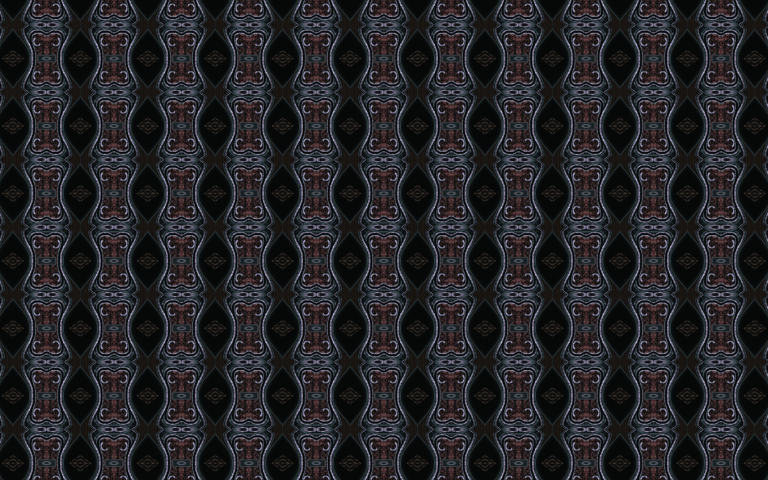
A WebGL 1 fragment shader for this pattern:

```glsl
precision highp float;

// Dark carved bands alternating with black pointed lenses on a square grid.
// Each cell is folded into one mirrored quarter, then built from distance
// contours, scroll arcs, ellipses and a little gradient noise for wear.

uniform vec2 u_resolution;

const float CELL = 0.1405; // cell size as a fraction of canvas height

vec2 gradientAt(vec2 i) {
  float h = fract(sin(dot(i, vec2(127.1, 311.7))) * 43758.5);
  return vec2(cos(6.2832 * h), sin(6.2832 * h));
}

float gradientNoise(vec2 p) {
  vec2 i = floor(p), f = fract(p);
  vec2 u = f * f * (3.0 - 2.0 * f);
  vec2 e = vec2(1.0, 0.0);
  float a = dot(gradientAt(i), f);
  float b = dot(gradientAt(i + e.xy), f - e.xy);
  float c = dot(gradientAt(i + e.yx), f - e.yx);
  float d = dot(gradientAt(i + e.xx), f - e.xx);
  return mix(mix(a, b, u.x), mix(c, d, u.x), u.y);
}

// Antialiased coverage of the region where d is negative
float fill(float d) {
  float px = 0.7 / (u_resolution.y * CELL);
  return 1.0 - smoothstep(-px, px, d);
}

float stroke(float d, float halfWidth) {
  return fill(abs(d) - halfWidth);
}

float ellipse(vec2 p, vec2 r) {
  return (length(p / r) - 1.0) * min(r.x, r.y);
}

// Near-black lens with a teal edge and a streaked diamond, over brown ground
vec3 lensColumn(vec2 p, float grain) {
  vec2 e = vec2(0.5 - p.x, p.y);
  float streak = gradientNoise(e * vec2(40.0, 7.0));
  vec3 color = vec3(0.095, 0.080, 0.068) * (1.0 + 0.7 * streak);

  float taper = 0.5 + 0.5 * cos(3.1416 * min(e.y / 0.45, 1.0));
  float edge = e.x - 0.265 * pow(taper, 0.55);
  vec3 inside = vec3(0.025, 0.030, 0.032);
  inside += vec3(0.03, 0.045, 0.045) * smoothstep(-0.08, 0.0, edge);
  color = mix(color, inside, fill(edge));
  color = mix(color, vec3(0.17, 0.21, 0.22), 0.75 * stroke(edge + 0.01, 0.010));

  float rhomb = e.x / 0.17 + e.y / 0.13;
  float hatch = (0.65 + 0.35 * cos(e.y * 130.0)) * (0.6 + 0.4 * cos(rhomb * 13.0));
  color += vec3(0.19, 0.155, 0.125) * hatch * (1.0 + grain) * fill((rhomb - 1.0) * 0.1);
  return color;
}

// Red-brown panel with a waist plate, a stem and four scrolls
vec3 panelInterior(vec2 p, float grain, vec3 lilac) {
  vec3 color = vec3(0.175, 0.130, 0.132) * (1.0 + 1.2 * grain);

  // Stem that flares into a T, with dark hollows beside it
  float stem = p.x - 0.035 - 0.09 * smoothstep(0.24, 0.32, p.y);
  color = mix(color, vec3(0.29, 0.185, 0.19) * (1.0 + grain), 0.7 * fill(stem));
  color = mix(color, vec3(0.06, 0.058, 0.062), 0.8 * stroke(stem - 0.018, 0.012));

  // Scroll: a slightly spiral ring, open toward the stem
  vec2 c = p - vec2(0.130, 0.245);
  float r = length(c);
  float ring = r - 0.062 - 0.008 * atan(c.y, c.x);
  float open = smoothstep(-0.30, 0.0, dot(c, vec2(0.75, -0.65)) / max(r, 0.001));
  color = mix(color, vec3(0.05, 0.06, 0.065), 0.8 * stroke(ring, 0.034) * open);
  color = mix(color, lilac, stroke(ring, 0.012) * open);

  // Waist plate with a bright eyelet
  vec2 b = p - vec2(0.13, 0.050);
  float plate = max(b.x, b.y);
  color = mix(color, vec3(0.09, 0.12, 0.13), fill(plate));
  color = mix(color, vec3(0.24, 0.27, 0.30), 0.7 * stroke(plate, 0.009));
  color = mix(color, vec3(0.32, 0.34, 0.38), stroke(ellipse(p, vec2(0.05, 0.022)), 0.008));
  return color;
}

void main() {
  // Fold: x runs from band centre to lens centre, y from waist to junction
  vec2 cell = (gl_FragCoord.xy / u_resolution.y - vec2(0.0971, 0.878)) / CELL;
  vec2 p = abs(fract(cell + 0.5) - 0.5);
  float grain = gradientNoise(p * 26.0) + 0.5 * gradientNoise(p * 55.0);
  vec3 lilac = vec3(0.52, 0.50, 0.60) * (1.0 + 0.6 * grain);
  vec3 teal = vec3(0.19, 0.24, 0.265) * (1.0 + 0.6 * grain);

  // Band silhouette: narrow waist, flared points, notch at the junction
  float width = 0.245 + 0.13 * smoothstep(0.06, 0.43, p.y) - 0.07 * smoothstep(0.43, 0.5, p.y);
  float side = p.x - width;

  // Round-cornered panel with a lobed cap
  float cap = 0.375 - 0.04 * smoothstep(0.10, 0.0, p.x);
  vec2 v = p - vec2(0.165 + 0.05 * smoothstep(0.05, 0.30, p.y), cap) + 0.07;
  float panel = length(max(v, 0.0)) + min(max(v.x, v.y), 0.0) - 0.07;

  vec3 color = lensColumn(p, grain);
  vec3 band = vec3(0.075, 0.098, 0.108) * (1.0 + 0.9 * grain);

  // Nested mouldings around the panel, brighter across the caps
  float capShare = smoothstep(0.30, 0.38, p.y);
  band = mix(band, vec3(0.03, 0.037, 0.04), stroke(panel - 0.022, 0.012));
  band = mix(band, teal, stroke(panel - 0.082, 0.010));
  band = mix(band, mix(teal, lilac, 0.7 * capShare), stroke(panel - 0.048, 0.010));
  band = mix(band, panelInterior(p, grain, lilac), fill(panel));
  band = mix(band, mix(teal, lilac, 0.25 + 0.4 * capShare), stroke(panel, 0.009));

  // Bright rim that follows the silhouette, with a dark groove inside it
  band = mix(band, vec3(0.03, 0.037, 0.04), 0.8 * stroke(side + 0.058, 0.012));
  band = mix(band, lilac, (1.0 - 0.5 * capShare) * stroke(side + 0.033, 0.012));

  // Paired loops inside a lens at the junction
  vec2 j = vec2(p.x, 0.5 - p.y);
  float collar = ellipse(j, vec2(0.22, 0.065));
  band = mix(band, vec3(0.055, 0.07, 0.078), fill(collar));
  band = mix(band, teal, stroke(collar, 0.009));
  band = mix(band, lilac, 0.85 * stroke(ellipse(j - vec2(0.09, 0.0), vec2(0.075, 0.030)), 0.009));

  color = mix(color, band, fill(side));
  color = mix(color, teal * 0.8, stroke(side, 0.009));
  gl_FragColor = vec4(clamp(color, 0.0, 1.0), 1.0);
}
```
